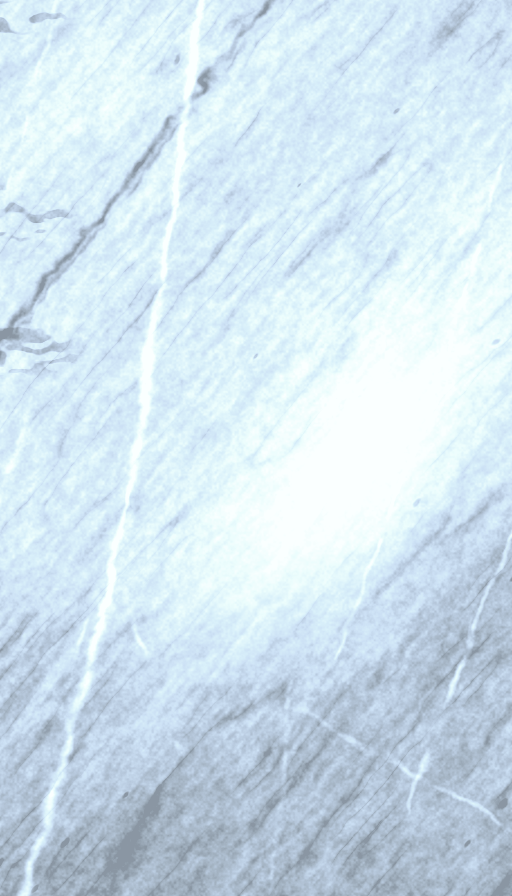
Reproduce this texture procedurally as a Shadertoy shader.

```glsl
const vec2 GRAIN_DIR = vec2(0.643, 0.766);

float hash(vec2 p) {
    vec3 q = fract(vec3(p.xyx) * 0.1031);
    q += dot(q, q.yzx + 33.33);
    return fract((q.x + q.y) * q.z);
}

float noise(vec2 p) {
    vec2 i = floor(p), f = fract(p);
    f = f * f * (3.0 - 2.0 * f);
    return mix(mix(hash(i), hash(i + vec2(1, 0)), f.x),
               mix(hash(i + vec2(0, 1)), hash(i + vec2(1, 1)), f.x), f.y);
}

float fbm(vec2 p) {
    float sum = 0.0, amp = 0.533;
    for (int k = 0; k < 4; k++) {
        sum += amp * noise(p);
        p = mat2(1.6, 1.2, -1.2, 1.6) * p + 17.3;
        amp *= 0.5;
    }
    return sum;
}

// Coordinates along and across the direction of the streaks
vec2 alongGrain(vec2 p) {
    return vec2(dot(p, GRAIN_DIR), dot(p, vec2(-GRAIN_DIR.y, GRAIN_DIR.x)));
}

float blob(vec2 p, vec2 center, vec2 size) {
    vec2 d = alongGrain(p - center) / size;
    return exp(-dot(d, d));
}

float band(float x, float center, float width) {
    float d = (x - center) / width;
    return exp(-d * d);
}

float softLine(float dist, float width) {
    return 1.0 - smoothstep(0.0, width, abs(dist));
}

float vein(vec2 p, vec2 a, vec2 b, float width) {
    vec2 ab = b - a;
    float h = clamp(dot(p - a, ab) / dot(ab, ab), 0.0, 1.0);
    return softLine(length(p - a - ab * h), width);
}

// Hairline that fades at its ends and breaks along its length
float hairline(vec2 p, vec2 a, vec2 b, float width) {
    vec2 ab = b - a;
    float h = dot(p - a, ab) / dot(ab, ab);
    float fade = smoothstep(0.0, 0.15, h) * smoothstep(1.0, 0.8, h);
    return vein(p, a, b, width) * fade * smoothstep(0.2, 0.7, noise(p * 38.0 + a * 50.0));
}

// Thin broken streaks: contour lines of stretched noise
float streaks(vec2 g, vec2 scale, float sharpness, float seed) {
    float ridge = 1.0 - abs(2.0 * noise(g * scale + seed) - 1.0);
    float broken = smoothstep(0.4, 0.75, noise(g * vec2(13.0, 30.0) + seed * 2.0));
    return pow(ridge, sharpness) * broken;
}

// Scattered dark flecks, one candidate per cell
float flecks(vec2 g, vec2 cells, float density) {
    vec2 id = floor(g * cells);
    vec2 offset = (vec2(hash(id + 3.1), hash(id + 8.7)) - 0.5) * 0.5;
    vec2 d = (fract(g * cells) - 0.5 - offset) / cells;
    float size = mix(0.4, 1.0, hash(id + 5.3));
    return (1.0 - smoothstep(0.3, 1.0, length(d / vec2(0.010, 0.0045)) / size)) * step(hash(id), density);
}

vec3 stoneColor(float tone) {
    vec3 ramp[7] = vec3[7](
        vec3(0.54, 0.59, 0.64), vec3(0.64, 0.70, 0.76), vec3(0.72, 0.79, 0.87),
        vec3(0.80, 0.88, 0.96), vec3(0.85, 0.94, 0.98), vec3(0.92, 0.99, 0.99),
        vec3(0.98, 1.0, 1.0));
    float s = clamp(tone * 5.0, 0.0, 5.999);
    int i = int(s);
    return mix(ramp[i], ramp[i + 1], s - float(i));
}

void mainImage(out vec4 fragColor, in vec2 fragCoord) {
    vec2 p = fragCoord / iResolution.y;
    p.x *= 0.5703 * iResolution.y / iResolution.x;
    vec2 warp = vec2(fbm(p * 26.0), fbm(p * 26.0 + 40.0)) - 0.5;
    vec2 w = p + 0.016 * warp;
    vec2 g = alongGrain(p + 0.010 * warp);

    // Broad light and shade
    float glow = blob(p, vec2(0.39, 0.47), vec2(0.22, 0.08));
    float tone = mix(0.22, 0.80, smoothstep(-0.05, 0.48, p.y));
    tone += 0.42 * glow + 0.18 * blob(p, vec2(0.45, 0.62), vec2(0.35, 0.12));
    tone -= 0.28 * blob(p, vec2(0.56, 0.35), vec2(0.18, 0.10));
    tone -= 0.16 * blob(p, vec2(0.57, 1.0), vec2(0.16, 0.2));
    tone += 0.10 * blob(p, vec2(0.12, 0.88), vec2(0.2, 0.12));
    tone += 0.26 * (fbm(g * vec2(5.0, 16.0)) - 0.5);

    // Diagonal streaks, faint in the bright patch
    float calm = 1.0 - 0.6 * glow;
    tone -= calm * 0.28 * streaks(g, vec2(4.0, 42.0), 8.0, 4.0);
    tone -= calm * 0.26 * streaks(g, vec2(8.0, 75.0), 5.0, 19.0);
    tone += calm * 0.20 * (noise(g * vec2(24.0, 130.0)) - 0.5);
    tone += calm * 0.20 * (noise(g * vec2(70.0, 230.0)) - 0.5);

    // Fine mottling
    tone += calm * 0.32 * (fbm(p * 150.0) - 0.5);
    tone += calm * 0.16 * (noise(p * 400.0) - 0.5);

    // Dark vein: a rough core, a broken second strand and a halo
    vec2 veinStart = vec2(-0.03, 0.585), veinEnd = vec2(0.31, 1.01);
    vec2 rough = w + 0.007 * (vec2(noise(p * 90.0), noise(p * 90.0 + 9.0)) - 0.5);
    float swell = mix(0.4, 1.3, noise(p * 60.0));
    tone -= 0.70 * swell * vein(rough, veinStart, veinEnd, 0.008);
    tone -= 0.40 * hairline(rough + vec2(-0.008, 0.004), veinStart, veinEnd, 0.005);
    tone -= 0.16 * vein(w, veinStart, veinEnd, 0.022);

    // Level dashes near the left edge, and flecks
    float rows = band(p.y, 0.61, 0.030) + band(p.y, 0.76, 0.035) + 0.8 * band(p.y, 0.98, 0.03);
    float reach = rows * (1.0 - smoothstep(0.02, 0.13, p.x));
    float dash = noise(rough * vec2(48.0, 150.0) + 6.0);
    tone -= 0.48 * smoothstep(0.5, 0.75, dash) * smoothstep(0.1, 0.8, reach);
    tone -= 0.45 * flecks(g, vec2(15.0, 21.0), 0.08);

    // Main white vein with frayed edges
    float mainX = 0.026 + 0.215 * p.y + 0.02 * sin(4.08 * p.y) + 0.012 * warp.x;
    float side = p.x - mainX + 0.004 * (noise(p * 110.0) - 0.5);
    float width = mix(0.004, 0.009, noise(vec2(p.y * 16.0, 2.0)));
    float white = 0.55 * softLine(side, width) + 0.16 * softLine(side, 0.016);
    white += 0.3 * hairline(w, vec2(0.25, 1.06), vec2(0.20, 0.86), 0.006);

    // Hairline veins
    white += 0.36 * hairline(w, vec2(0.57, 0.85), vec2(0.47, 0.52), 0.0035);
    white += 0.36 * hairline(w, vec2(0.49, 0.57), vec2(0.34, 0.17), 0.0035);
    white += 0.45 * hairline(w, vec2(0.31, 0.22), vec2(0.62, 0.05), 0.004);
    white += 0.36 * hairline(w, vec2(0.12, 0.40), vec2(0.21, 0.14), 0.0045);
    white += 0.45 * hairline(w, vec2(0.59, 0.46), vec2(0.42, 0.0), 0.004);
    white += 0.36 * hairline(w, vec2(0.55, 0.37), vec2(0.46, 0.10), 0.004);
    white += 0.36 * hairline(w, vec2(0.07, 1.02), vec2(0.005, 0.77), 0.0035);
    white += 0.40 * hairline(w, vec2(0.035, 0.55), vec2(-0.02, 0.38), 0.008);
    white += 0.30 * hairline(w, vec2(0.13, 0.40), vec2(0.05, 0.16), 0.004);
    white += 0.22 * hairline(w, vec2(0.33, 0.28), vec2(0.30, -0.04), 0.005);
    tone = max(tone, 0.0) + white * mix(0.6, 1.1, noise(p * 70.0));

    fragColor = vec4(stoneColor(tone), 1.0);
}
```
